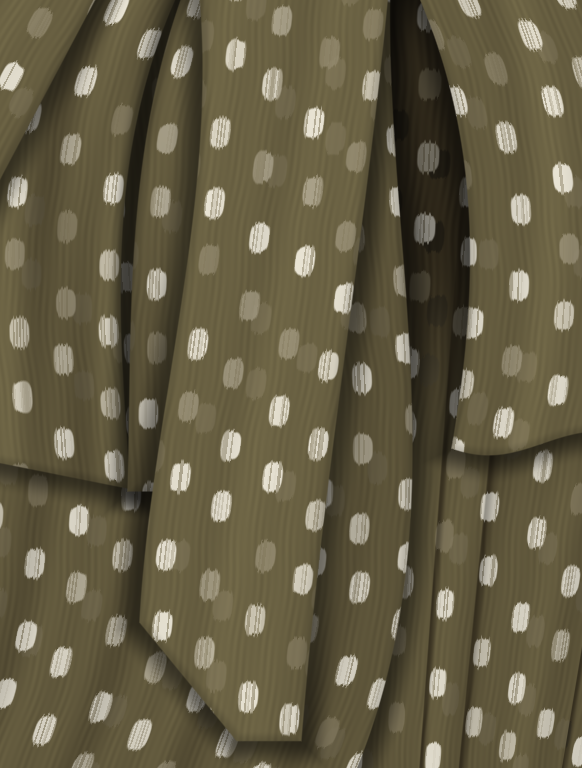
A Shadertoy shader for this texture:

```glsl
#define OLIVE vec3(.425, .39, .268)
#define SHADE vec3(.15, .125, .08)
#define FOIL vec3(.92, .90, .84)
#define DULL vec3(.55, .51, .40)
#define CELL vec2(.061, .092)
#define SPOT vec2(.0128, .0198)
#define JITTER .22
#define THREAD .0021
#define CRINKLE .07

float hash(vec2 p) {
    p = fract(p * vec2(.1031, .1137) + .37);
    p += dot(p, p.yx + 33.33);
    return fract((p.x + p.y) * p.x * 7.31);
}

// Smooth edge through four x positions, evenly spaced from top to bottom
float edge(float t, vec4 x) {
    float a = t * 3., b = a - 1., c = a - 2., d = a - 3.;
    return dot(x, vec4(-b * c * d / 6., a * c * d / 2., -a * b * d / 2., a * b * c / 6.));
}

// Staggered foil spots: x = coverage, y = brightness, z = random per spot
vec3 spots(vec2 q, float seed) {
    q += seed * vec2(.137, .071);
    float column = floor(q.x / CELL.x);
    q.y += CELL.y * .5 * mod(column, 2.);
    vec2 id = floor(q / CELL) + seed * 17.;
    vec2 jitter = vec2(hash(id), hash(id + 41.)) - .5;
    vec2 local = (fract(q / CELL) - .5 - JITTER * jitter) * CELL;

    // Woven threads fray the ends and streak the foil
    float thread = hash(vec2(floor(local.x / THREAD), id.x + id.y * 7.));
    local.y *= .88 + .27 * thread;
    vec2 r = abs(local / SPOT);
    float radius = pow(dot(r * r, r), 1. / 3.);
    float px = 1. / iResolution.y;
    float cover = 1. - smoothstep(-px, px, (radius - 1.) * SPOT.x);
    float rnd = hash(id + 93.);
    float bright = smoothstep(.05, .65, rnd) * mix(.5, 1., smoothstep(.05, .5, thread));
    return vec3(cover, bright, rnd);
}

// Sheer crinkled cloth with soft folds, ghost spots beneath and foil on top
vec3 cloth(vec2 q, float seed, float depth, float light) {
    float fold = .6 * sin(q.x * 43. + seed * 2. + sin(q.y * 4. + seed))
               + .4 * sin(q.x * 91. - q.y * 5. + seed * 5.);
    float crinkle = sin(q.x * 690. + 2. * sin(q.y * 19. + seed) + sin(q.y * 47.))
                  * (.6 + .4 * sin(q.x * 170. + q.y * 31.));
    float tone = light * (1. - depth * (.5 + .5 * fold));
    vec3 col = mix(SHADE, OLIVE, tone + CRINKLE * crinkle);

    vec3 ghost = spots(q + vec2(.026, .031), seed + 5.);
    col = mix(col, DULL * tone, .45 * ghost.x * step(.6, ghost.z));
    vec3 s = spots(q, seed);
    vec3 foil = mix(DULL, FOIL, s.y) * mix(.55, 1., clamp(tone, 0., 1.));
    return mix(col, foil, s.x * mix(.72, .98, s.y));
}

// Lays a panel over the cloth below; d is positive inside the panel
void lay(inout vec3 col, vec3 panel, float d) {
    float px = 1. / iResolution.y;
    col *= mix(.52, 1., smoothstep(0., .04, -d));
    panel *= mix(.86, 1., smoothstep(0., .014, d));
    col = mix(col, panel, smoothstep(-px, px, d));
}

void mainImage(out vec4 fragColor, in vec2 fragCoord) {
    vec2 p = fragCoord / iResolution.y;
    float t = 1. - p.y;

    // Back cloth: pleats that fan outward toward the top
    float fan = (p.x - .4) / (1. + .5 * p.y);
    float pleat = fract(fan * 10. + .3 * sin(fan * 37.) + .75);
    float crease = smoothstep(0., .16, pleat) * smoothstep(0., .04, 1. - pleat);
    float gloom = mix(.12, .92, smoothstep(.3, .68, t));
    vec3 col = cloth(vec2(fan * 1.25, p.y), 1., .25, gloom * mix(.3, 1., crease));

    // Inner panel right of the middle
    float innerRight = edge(t, vec4(.508, .525, .535, .465));
    lay(col, cloth(vec2(p.x - innerRight, p.y), 2., .32, .93), innerRight - p.x);

    // Left loop
    float loopRight = edge(t, vec4(.228, .158, .172, .17));
    float d = min(loopRight - p.x, .603 + .2 * p.x - t);
    lay(col, cloth(vec2(p.x - loopRight, p.y), 3., .42, 1.02), d);

    // Narrow strip beside the middle panel
    float midLeft = edge(t, vec4(.26, .245, .195, .185));
    float stripLeft = edge(t, vec4(.235, .174, .165, .12));
    d = min(min(p.x - stripLeft, midLeft + .03 - p.x), .64 - t);
    lay(col, cloth(vec2(p.x - stripLeft, p.y), 4., .35, .98), d);

    // Slanted band in the upper left corner
    vec2 along = vec2(.88 * p.x - .47 * p.y, .47 * p.x + .88 * p.y);
    lay(col, cloth(along, 5., .2, 1.03), (.234 - t - 1.89 * p.x) / 2.14);

    // Right loop
    float rightLeft = edge(t, vec4(.547, .612, .572, .5));
    d = min(p.x - rightLeft, .535 + .06 * p.x - t + .02 * sin(p.x * 20. - 11.));
    lay(col, cloth(vec2(p.x - rightLeft, p.y), 6., .24, 1.03), d);

    // Middle panel with a slanted hem
    float midRight = edge(t, vec4(.505, .466, .423, .39));
    float hem = min((.827 + (p.x - .195) * 1.22 - t) / 1.58, .965 - t);
    d = min(min(p.x - midLeft, midRight - p.x), hem);
    lay(col, cloth(vec2(p.x - midRight, p.y), 7., .16, 1.04), d);

    fragColor = vec4(col, 1.);
}
```
